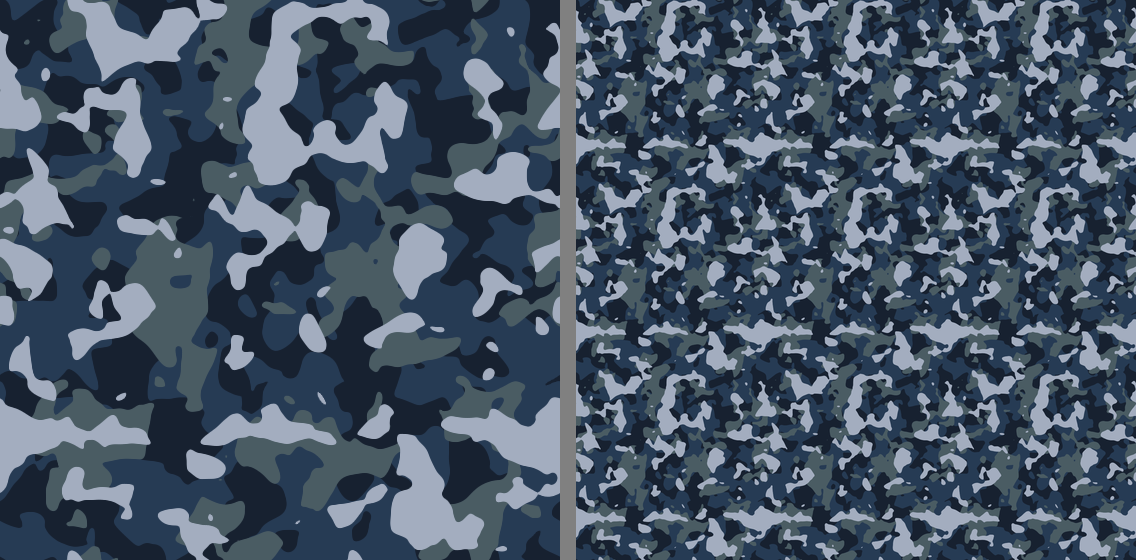
Left, the tile; right, the same tile 3 across and 3 down.
A Shadertoy shader for this pattern:

```glsl
// Seamless four-colour camouflage in navy, near-black, slate green and pale grey.
// Each layer is a threshold of warped, wrapping gradient noise; the layers are
// stacked over the navy ground from dark to pale.

const float TAU = 6.2831853;

// Pseudo-random unit gradient for a lattice cell
vec2 cellGradient(vec2 cell, float seed) {
    highp uint h = uint(cell.x) + 131u * uint(cell.y) + 17389u * uint(seed);
    h = h * 747796405u + 2891336453u;
    h = ((h >> ((h >> 28u) + 4u)) ^ h) * 277803737u;
    h = (h >> 22u) ^ h;
    float angle = TAU * float(h & 65535u) / 65536.0;
    return vec2(cos(angle), sin(angle));
}

// One lattice corner's contribution; the cell index wraps at the period
float corner(vec2 cell, vec2 offset, vec2 local, float period, float seed) {
    vec2 wrapped = floor(mod(cell + offset + 0.5, period));
    return dot(cellGradient(wrapped, seed), local - offset);
}

// Gradient noise that repeats over the unit square
float noise(vec2 uv, float period, float seed) {
    vec2 p = uv * period + seed * vec2(0.37, 0.61);
    vec2 cell = floor(p), f = p - cell;
    vec2 w = f * f * f * (f * (f * 6.0 - 15.0) + 10.0);
    float bottom = mix(corner(cell, vec2(0, 0), f, period, seed),
                       corner(cell, vec2(1, 0), f, period, seed), w.x);
    float top = mix(corner(cell, vec2(0, 1), f, period, seed),
                    corner(cell, vec2(1, 1), f, period, seed), w.x);
    return mix(bottom, top, w.y);
}

// Blob field with lobed outlines, scaled to unit standard deviation
float blobField(vec2 uv, float period, float seed) {
    vec2 warp = vec2(noise(uv, 11.0, seed + 1.0), noise(uv, 11.0, seed + 2.0));
    uv += 0.035 * warp;
    float sum = noise(uv, period, seed + 3.0)
              + 0.7 * noise(uv, 2.0 * period + 2.0, seed + 4.0)
              + 0.22 * noise(uv, 4.0 * period + 2.0, seed + 5.0);
    return sum / 0.267;
}

// Antialiased coverage of the region above a level
float patchMask(vec2 uv, float period, float seed, float level) {
    float d = blobField(uv, period, seed) - level;
    float edge = 0.5 * fwidth(d) + 1e-5;
    return smoothstep(-edge, edge, d);
}

void mainImage(out vec4 fragColor, in vec2 fragCoord) {
    vec2 uv = fragCoord / iResolution.xy;

    vec3 navy  = vec3(0.15, 0.23, 0.33);
    vec3 night = vec3(0.09, 0.13, 0.19);
    vec3 slate = vec3(0.29, 0.36, 0.39);
    vec3 pale  = vec3(0.64, 0.68, 0.75);

    // Levels are in standard deviations and set each colour's share
    vec3 color = navy;
    color = mix(color, night, patchMask(uv, 7.0, 10.0, 0.14));
    color = mix(color, slate, patchMask(uv, 7.0, 20.0, 0.63));
    color = mix(color, pale,  patchMask(uv, 7.0, 30.0, 0.70));

    fragColor = vec4(color, 1.0);
}
```
